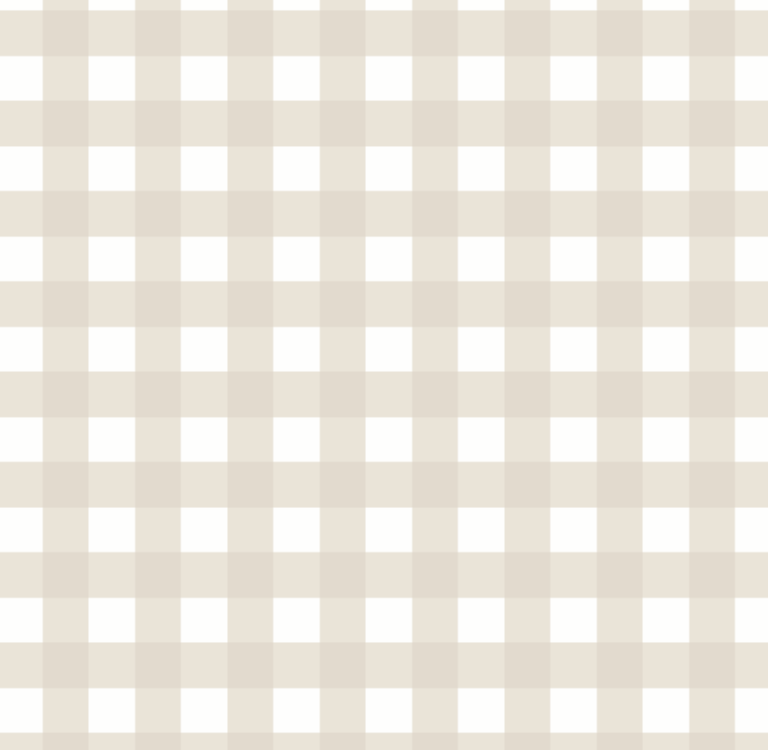
This pattern is drawn by a Shadertoy shader. Its source:

```glsl
const vec2 REPEATS = vec2(8.316, 8.306);       // checks across and down the canvas
const vec2 FIRST_EDGE = vec2(0.0557, 0.0138);  // first band edge from left and top
const vec2 BAND_SHARE = vec2(0.495, 0.507);    // part of each repeat that is banded
const float EDGE_SOFTNESS = 0.0024;            // minimum blur, in canvas units

const vec3 GROUND = vec3(0.996, 0.996, 0.992);
const vec3 SINGLE_BAND = vec3(0.917, 0.894, 0.848);
const vec3 CROSSING = vec3(0.885, 0.854, 0.806);

// Coverage of the vertical (x) and horizontal (y) bands, with soft edges
vec2 bandCoverage(vec2 position, vec2 pixel) {
    vec2 bandCentre = FIRST_EDGE + 0.5 * BAND_SHARE / REPEATS;
    vec2 cell = fract((position - bandCentre) * REPEATS + 0.5) - 0.5;
    vec2 edgeDistance = (abs(cell) - 0.5 * BAND_SHARE) / REPEATS;
    vec2 softness = max(pixel, vec2(EDGE_SOFTNESS));
    return clamp(0.5 - edgeDistance / softness, 0.0, 1.0);
}

void mainImage(out vec4 fragColor, in vec2 fragCoord) {
    // Canvas position measured from the upper left
    vec2 position = fragCoord / iResolution.xy;
    position.y = 1.0 - position.y;

    vec2 band = bandCoverage(position, 1.0 / iResolution.xy);

    // Ground, one band, or two woven bands
    vec3 withoutColumn = mix(GROUND, SINGLE_BAND, band.y);
    vec3 withColumn = mix(SINGLE_BAND, CROSSING, band.y);
    fragColor = vec4(mix(withoutColumn, withColumn, band.x), 1.0);
}
```
